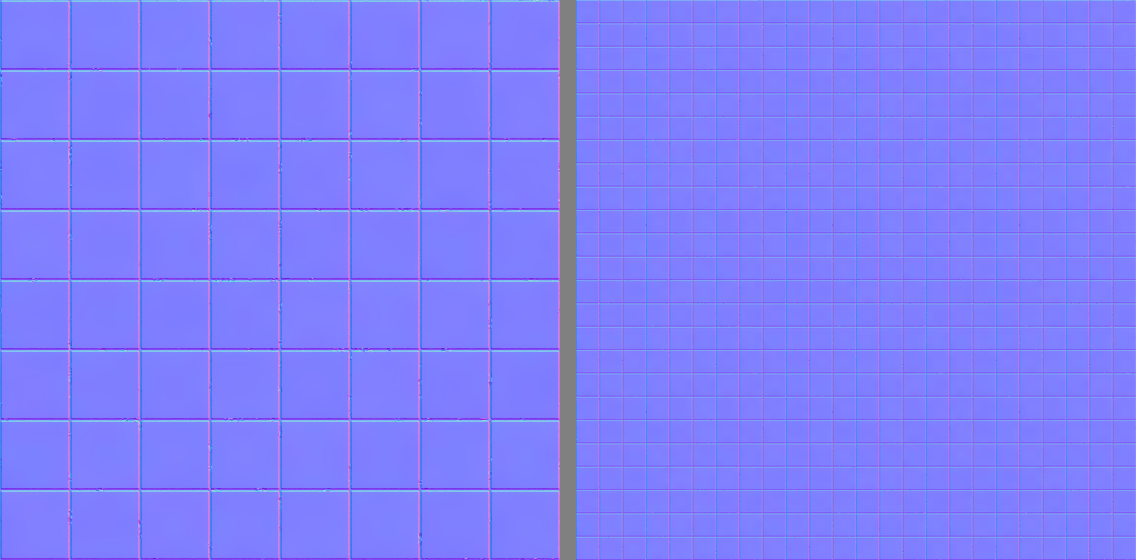
Left: one tile. Right: repeated 3 by 3.
Give the GLSL for this texture map, as a three.js fragment shader.

```glsl
varying vec2 vUv;

const float TILES = 8.0;
const float CORNER_RADIUS = 0.035;
const float BEVEL_CENTER = 0.0155;
const float BEVEL_WIDTH = 0.0083;
const float BEVEL_SLOPE = 1.08;

float hash(vec2 p) {
  return fract(sin(dot(p, vec2(127.1, 311.7))) * 43758.5453);
}

// Value noise that wraps after a whole number of cells
float wrapNoise(vec2 p, float period) {
  vec2 i = floor(p);
  vec2 f = fract(p);
  f = f * f * (3.0 - 2.0 * f);
  vec2 a = mod(i, period);
  vec2 b = mod(i + 1.0, period);
  return mix(mix(hash(a), hash(vec2(b.x, a.y)), f.x),
             mix(hash(vec2(a.x, b.y)), hash(b), f.x), f.y);
}

// Two independent noise channels in -1..1
vec2 noisePair(vec2 p, float period, float seed) {
  return vec2(wrapNoise(p + seed, period),
              wrapNoise(p + seed + vec2(17.0, 43.0), period)) * 2.0 - 1.0;
}

// Outward direction in xy, depth inside the rounded tile in z
vec3 tileEdge(vec2 p, float radius) {
  vec2 q = abs(p) - (0.5 - radius);
  vec2 outer = max(q, 0.0);
  float depth = radius - length(outer) - min(max(q.x, q.y), 0.0);
  return vec3(sign(p) * outer / max(length(outer), 0.0001), depth);
}

float bevel(float depth, float center, float width) {
  float x = (depth - center) / width;
  return exp(-x * x);
}

// Gentle glaze: per-tile lean, slow waves and a slight cushion
vec2 glazeSlope(vec2 p, vec2 id) {
  float seed = floor(hash(id + 5.0) * 60.0);
  vec2 lean = vec2(hash(id + 11.0), hash(id + 23.0)) - 0.5;
  vec2 waves = noisePair(p * 2.5 + 2.0, 64.0, seed);
  vec2 c = p * 2.0;
  vec2 c3 = c * c * c;
  return lean * 0.025 + waves * 0.022 + c3 * c3 * c * 0.06;
}

void main() {
  vec2 grid = vUv * TILES;
  vec2 id = mod(floor(grid), TILES);
  vec2 p = fract(grid) - 0.5;
  vec3 edge = tileEdge(p, CORNER_RADIUS);

  // Sparse chips along the joints
  float worn = smoothstep(0.7, 0.9, wrapNoise(vUv * 72.0, 72.0));
  vec2 grain = noisePair(vUv * 360.0, 360.0, 9.0);
  float joint = 1.0 - smoothstep(0.018, 0.045, edge.z);
  float depth = edge.z + grain.x * (0.001 + 0.006 * worn);

  // Combine surface slopes into a tangent-space normal
  vec2 slope = glazeSlope(p, id);
  slope += edge.xy * BEVEL_SLOPE * bevel(depth, BEVEL_CENTER, BEVEL_WIDTH);
  slope += grain * joint * (0.04 + 0.4 * worn);
  vec3 normal = normalize(vec3(slope, 1.0));
  gl_FragColor = vec4(normal * 0.5 + 0.5, 1.0);
}
```
